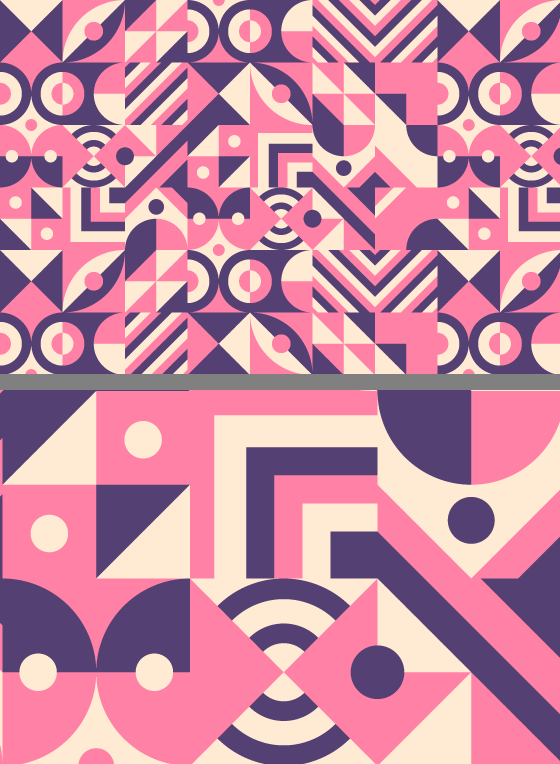
Top: the whole. Bottom: its middle third, enlarged.
Reproduce this pattern procedurally as a Shadertoy shader.

```glsl
// Mosaic of flat geometric tiles in pink, plum and cream, repeating every 7 by 4 tiles
const vec3 PINK = vec3(1.0, 0.51, 0.65);
const vec3 PLUM = vec3(0.33, 0.25, 0.45);
const vec3 CREAM = vec3(1.0, 0.92, 0.83);

// Tile kinds, row by row from the top
const int LAYOUT[28] = int[28](
    0, 1, 2, 3, 4, 5, 6,
    3, 4, 7, 0, 1, 2, 8,
    9, 10, 11, 12, 13, 14, 15,
    12, 13, 14, 9, 10, 11, 15);

bool disc(vec2 q, float x, float y, float radius) {
    return distance(q, vec2(x, y)) < radius;
}

vec3 stripes(float t) {
    float f = fract(t * 2.0 - 0.16);
    return f < 0.34 ? PLUM : f < 0.67 ? CREAM : PINK;
}

vec3 bowTie(vec2 q, bool turned) {
    q -= 0.5;
    if (turned) q = vec2(q.y, -q.x);
    return abs(q.x) > abs(q.y) ? PLUM : q.y < 0.0 ? CREAM : PINK;
}

vec3 leaf(vec2 q) {
    if (disc(q, 0.5, 0.5, 0.15)) return PINK;
    if (!disc(q, 0.0, 0.0, 1.0) || !disc(q, 1.0, 1.0, 1.0)) return PINK;
    return q.x + q.y < 1.0 ? CREAM : PLUM;
}

vec3 splitSquares(vec2 q) {
    vec2 s = fract(q * 2.0);
    bool left = q.x < 0.5, top = q.y < 0.5;
    if (s.x + s.y < 1.0) return left && top ? PLUM : CREAM;
    return !left && !top ? PLUM : PINK;
}

vec3 facingRings(vec2 q) {
    float d = length(vec2(min(q.x, 1.0 - q.x), q.y - 0.5));
    if (d < 0.5) return d < 0.175 ? PINK : d < 0.35 ? CREAM : PLUM;
    return q.y > 0.5 || disc(q, 0.5, 0.0, 0.095) ? PINK : CREAM;
}

vec3 ringAndCap(vec2 q) {
    float d = length(q - vec2(0.0, 0.5));
    if (d < 0.35) return d < 0.175 ? CREAM : PINK;
    if (disc(q, 1.0, 0.5, 0.5)) return q.y < 0.5 ? CREAM : PINK;
    return PLUM;
}

vec3 quarterDomes(vec2 q) {
    float x = min(q.x, 1.0 - q.x);
    if (disc(vec2(x, q.y), 0.19, 0.5, 0.1)) return CREAM;
    bool inside = disc(vec2(x, q.y), 0.0, 0.5, 0.5);
    if (q.y > 0.5) return inside ? PLUM : PINK;
    return inside || disc(q, 0.5, 0.0, 0.095) ? PINK : CREAM;
}

vec3 targetCone(vec2 q) {
    if (disc(q, 1.0, 0.5, 0.143)) return PLUM;
    q -= 0.5;
    if (abs(q.x) > abs(q.y)) return PINK;
    float d = length(q);
    return (d > 0.39 && d < 0.5) || (d > 0.155 && d < 0.26) ? PLUM : CREAM;
}

vec3 diagonalBands(vec2 q) {
    float s = q.x + q.y;
    if (disc(q, 0.0, 0.5, 0.143)) return PLUM;
    if (s > 1.0) return s < 1.25 || s > 1.55 ? PLUM : PINK;
    if (q.x > 0.5) return PINK;
    return q.y < 0.5 && q.y > q.x ? PINK : CREAM;
}

vec3 dottedSquares(vec2 q) {
    vec2 s = fract(q * 2.0);
    if ((q.x < 0.5) == (q.y < 0.5)) return s.x + s.y < 1.0 ? PLUM : CREAM;
    return disc(s, 0.5, 0.52, 0.2) ? CREAM : PINK;
}

vec3 nestedCorners(vec2 q) {
    float m = min(q.x, q.y);
    if (m < 0.3) return m < 0.13 ? PINK : CREAM;
    if (m < 0.6) return m < 0.45 ? PLUM : PINK;
    return m < 0.75 ? CREAM : PLUM;
}

vec3 hangingDome(vec2 q) {
    if (disc(q, 0.5, 0.0, 0.5)) return q.x < 0.5 ? PLUM : PINK;
    if (disc(q, 0.5, 0.69, 0.125)) return PLUM;
    float s = abs(q.x - 0.5) + q.y;
    return s < 1.0 ? CREAM : s < 1.25 ? PINK : PLUM;
}

vec3 cornerDiamond(vec2 q, bool flipped) {
    if (disc(q, 1.0, 0.0, 0.5)) return PLUM;
    float d = q.x + 1.0 - q.y;
    if (flipped) return d > 0.3 && d < 0.5 ? CREAM : PINK;
    return d < 0.25 ? PLUM : d < 0.67 ? PINK : CREAM;
}

vec3 mosaic(vec2 p) {
    ivec2 cell = ivec2(mod(floor(p), vec2(7.0, 4.0)));
    vec2 q = fract(p);
    bool flipped = cell.y % 2 == 1;
    if (flipped) q.y = 1.0 - q.y;
    switch (LAYOUT[cell.y * 7 + cell.x]) {
        case 0: return bowTie(vec2(q.x, flipped ? 1.0 - q.y : q.y), flipped);
        case 1: return leaf(q);
        case 2: return splitSquares(q);
        case 3: return facingRings(q);
        case 4: return ringAndCap(q);
        case 5: return stripes(1.0 - q.x + q.y);
        case 6: return stripes(q.x + q.y);
        case 7: return stripes(q.x + 1.0 - q.y);
        case 8: return max(q.x, q.y) > 0.5 ? PINK : q.x + q.y > 0.5 ? PLUM : CREAM;
        case 9: return quarterDomes(q);
        case 10: return targetCone(q);
        case 11: return diagonalBands(q);
        case 12: return dottedSquares(q);
        case 13: return nestedCorners(q);
        case 14: return hangingDome(q);
    }
    return cornerDiamond(q, flipped);
}

void mainImage(out vec4 fragColor, in vec2 fragCoord) {
    // Average a 4 by 4 grid of samples for smooth edges
    vec3 sum = vec3(0.0);
    for (int i = 0; i < 16; i++) {
        vec2 pos = fragCoord + (vec2(i % 4, i / 4) - 1.5) / 4.0;
        sum += mosaic(vec2(pos.x, iResolution.y - pos.y) / iResolution.x * 8.96);
    }
    fragColor = vec4(sum / 16.0, 1.0);
}
```
